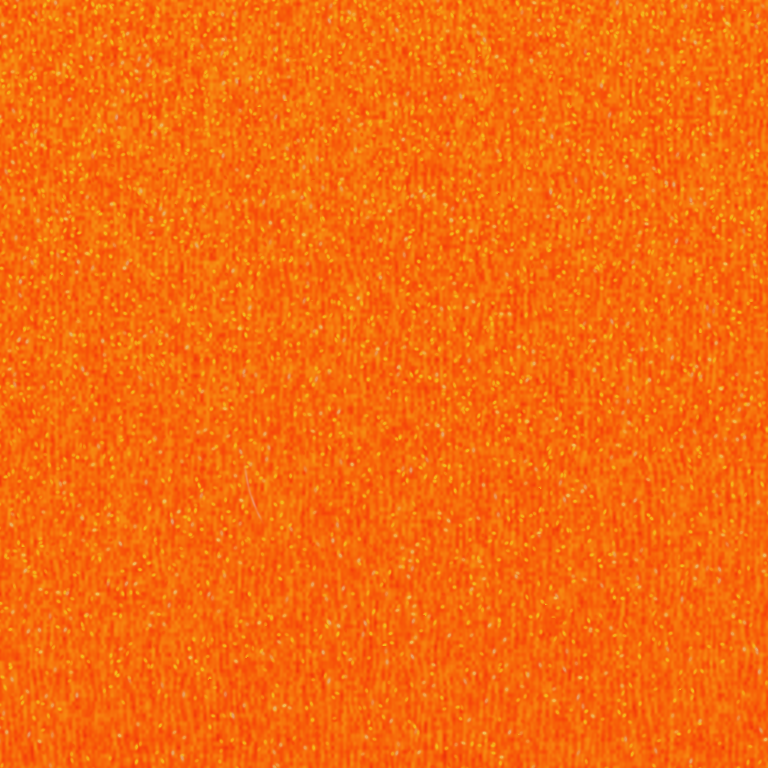
Write a Shadertoy shader that draws this texture.

```glsl
// Orange ribbed cloth: wavering vertical threads, fine grain, and yellow, red
// and pale flecks that thicken toward the top. Noise layers add up to a single
// tone, which a colour ramp turns to orange; flecks are jittered grid dots.

#define RIB_COUNT     96.0
#define RIB_DEPTH     0.036
#define STREAK_DEPTH  0.135
#define GRAIN_DEPTH   0.185
#define BASE_TONE     0.411
#define TOP_LIFT      0.036
#define YELLOW_GRID   112.0
#define RED_GRID      105.0
#define PALE_GRID     72.0
#define FLECK_RADIUS  0.0024

float hash(vec2 p) {
    vec3 q = fract(p.xyx * vec3(0.1031, 0.1030, 0.0973));
    q += dot(q, q.yzx + 33.33);
    return fract((q.x + q.y) * q.z);
}

// Smooth value noise, centred on zero
float noise(vec2 p) {
    vec2 cell = floor(p);
    vec2 f = fract(p);
    f = f * f * (3.0 - 2.0 * f);
    float low  = mix(hash(cell), hash(cell + vec2(1, 0)), f.x);
    float high = mix(hash(cell + vec2(0, 1)), hash(cell + vec2(1, 1)), f.x);
    return mix(low, high, f.y) - 0.5;
}

// Small dots on a jittered grid: x is coverage, y a random value per dot,
// z a soft rim around the dot
vec3 flecks(vec2 uv, float grid, float density, float seed) {
    vec2 home = floor(uv * grid);
    vec3 result = vec3(0.0);
    for (int j = -1; j <= 1; j++)
    for (int i = -1; i <= 1; i++) {
        vec2 cell = home + vec2(i, j);
        vec2 key = cell + seed;
        if (hash(key) > density) continue;
        vec2 jitter = vec2(hash(key + 17.3), hash(key + 41.7));
        float shape = hash(key + 73.1);
        float slant = hash(key + 29.5) - 0.5;
        vec2 d = uv - (cell + jitter) / grid;
        d.x += 0.7 * d.y * slant;
        d *= vec2(mix(0.85, 1.2, shape), mix(1.15, 0.65, shape));
        float strength = 0.45 + 0.55 * hash(key + 91.9);
        float r2 = dot(d, d) / (FLECK_RADIUS * FLECK_RADIUS);
        float cover = strength * min(1.0, 1.35 * exp(-r2));
        if (cover > result.x) result.xy = vec2(cover, shape);
        result.z = max(result.z, strength * r2 * exp(1.0 - 0.7 * r2));
    }
    return result;
}

// Thin bent fibre lying on the cloth
float fibre(vec2 uv) {
    vec2 d = uv - vec2(0.326, 0.358);
    float bend = -0.30 * d.y + 3.0 * d.y * d.y;
    float side = (d.x - bend) / 0.0018;
    float along = 1.0 - smoothstep(0.025, 0.045, abs(d.y));
    along *= 0.7 + 0.9 * noise(uv * 140.0);
    return along * exp(-side * side);
}

// Tone is the green level; red stays nearly full and blue follows gently
vec3 orangeRamp(float tone) {
    float red = 0.97 - 0.5 * max(0.29 - tone, 0.0) - 0.05 * max(tone - 0.45, 0.0);
    float blue = 0.036 + 0.21 * max(tone - 0.39, 0.0);
    return vec3(red, tone, blue);
}

void mainImage(out vec4 fragColor, in vec2 fragCoord) {
    vec2 uv = fragCoord / iResolution.y;
    float height = clamp(uv.y + 0.25 * noise(uv * 4.0), 0.0, 1.0);

    // Wavering ribs, broken up along their length
    float sway = 1.5 * noise(uv * vec2(9.0, 7.0)) + 1.1 * noise(uv * vec2(34.0, 21.0) + 50.0);
    float ribs = sin(6.28318 * (uv.x * RIB_COUNT + sway));
    ribs *= 0.9 + 1.1 * noise(uv * vec2(38.0, 30.0) + 9.0);

    // Short vertical streaks, faint cross threads and fine grain
    float streaks = noise(uv * vec2(190.0, 75.0) + 20.0);
    float crossing = noise(uv * vec2(75.0, 190.0) + 70.0);
    float grain = noise(uv * vec2(240.0, 190.0) + 130.0);

    float tone = BASE_TONE + TOP_LIFT * (height - 0.5);
    tone += RIB_DEPTH * ribs * mix(1.1, 0.75, height);
    tone += STREAK_DEPTH * streaks;
    tone += 0.035 * crossing + 0.022 * noise(uv * 13.0);
    tone += GRAIN_DEPTH * grain * mix(0.8, 1.2, height);

    // Red flecks, then yellow ones with a darker rim, shift the tone
    float red = flecks(uv, RED_GRID, mix(0.05, 0.14, height), 311.0).x;
    vec3 yellow = flecks(uv, YELLOW_GRID, mix(0.08, 0.38, height), 157.0);
    tone = mix(tone, 0.25, 0.65 * red);
    tone -= 0.035 * min(yellow.z, 1.0);
    tone = mix(tone, 0.72, yellow.x);
    vec3 color = orangeRamp(tone);

    // Sparse pale flecks, cream to pink, and the fibre
    vec3 pale = flecks(uv, PALE_GRID, 0.12, 523.0);
    vec3 paleColor = mix(vec3(0.95, 0.78, 0.34), vec3(0.90, 0.62, 0.42), pale.y);
    color = mix(color, paleColor, 0.95 * pale.x);
    color = mix(color, vec3(0.93, 0.62, 0.50), 0.75 * fibre(uv));

    fragColor = vec4(clamp(color, 0.0, 1.0), 1.0);
}
```
